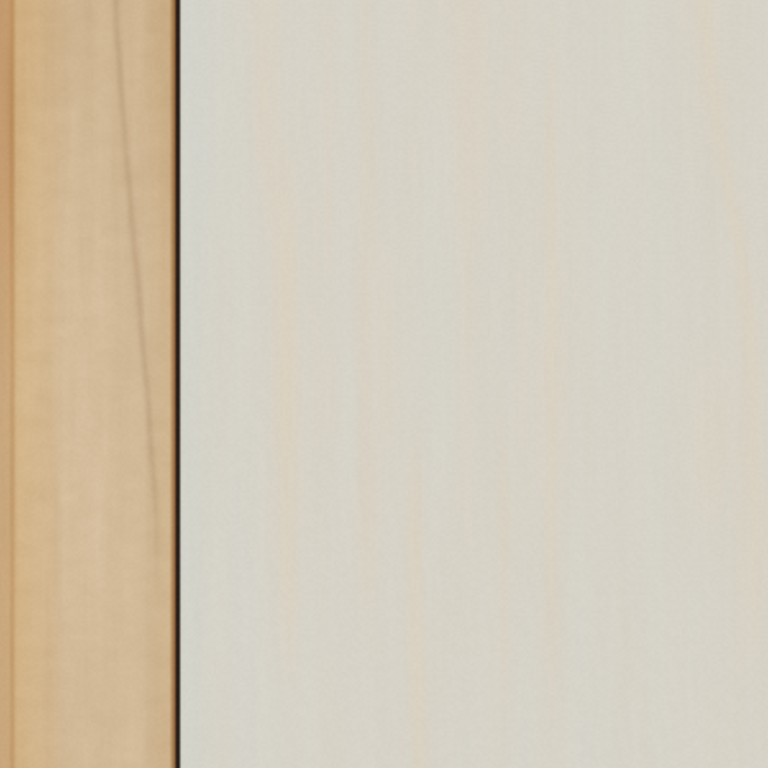
Reproduce this texture procedurally as a Shadertoy shader.

```glsl
float hash(vec2 p) {
    return fract(sin(dot(p, vec2(127.1, 311.7))) * 43758.5453);
}

float valueNoise(vec2 p) {
    vec2 cell = floor(p), f = fract(p);
    f = f * f * (3.0 - 2.0 * f);
    float low = mix(hash(cell), hash(cell + vec2(1, 0)), f.x);
    float high = mix(hash(cell + vec2(0, 1)), hash(cell + vec2(1, 1)), f.x);
    return mix(low, high, f.y);
}

// Layered noise centred on zero
float grain(vec2 p) {
    float sum = 0.0, amp = 0.5;
    for (int i = 0; i < 4; i++) {
        sum += amp * (valueNoise(p) - 0.5);
        p = p * 2.03 + vec2(17.3, 9.1);
        amp *= 0.5;
    }
    return sum;
}

// Soft vertical line
float streak(float x, float centre, float width) {
    float d = (x - centre) / width;
    return exp(-d * d);
}

// Fades in and out between two heights
float span(float y, float bottom, float top) {
    return smoothstep(bottom - 0.12, bottom + 0.12, y)
         * (1.0 - smoothstep(top - 0.12, top + 0.12, y));
}

vec3 woodColour(vec2 uv) {
    vec3 honey = vec3(0.825, 0.705, 0.535);
    vec3 beige = vec3(0.825, 0.730, 0.600);
    vec3 col = mix(honey, beige, smoothstep(0.025, 0.10, uv.x));
    col = mix(col, vec3(0.80, 0.69, 0.53), 0.6 * smoothstep(0.18, 0.222, uv.x));

    // Long fibres and short cross flecks
    col += grain(uv * vec2(45.0, 3.0)) * vec3(0.045, 0.055, 0.065);
    col += grain(uv * vec2(35.0, 60.0)) * vec3(0.025, 0.03, 0.035);
    col -= vec3(0.015, 0.022, 0.03) * smoothstep(0.55, 1.0, uv.y);

    // Drifting vein
    float veinX = 0.150 + 0.056 * smoothstep(1.1, 0.2, uv.y)
                + 0.006 * grain(vec2(3.0, uv.y * 7.0));
    float vein = streak(uv.x, veinX, 0.005) * span(uv.y, 0.3, 1.2);
    return col - vein * vec3(0.045, 0.052, 0.052);
}

vec3 panelColour(vec2 uv) {
    vec3 col = vec3(0.842, 0.826, 0.782);
    vec3 blush = vec3(0.012, -0.008, -0.030);
    col = mix(col, vec3(0.830, 0.828, 0.790), 1.0 - smoothstep(0.235, 0.30, uv.x));

    // Broad irregular fibres
    float x = uv.x + 0.012 * grain(vec2(uv.x * 5.0, uv.y * 3.0));
    col += blush * 1.2 * grain(vec2(x * 28.0, uv.y * 1.8));
    col += 0.012 * grain(vec2(x * 70.0, uv.y * 5.0) + 31.0);

    // Warm streaks
    float warm = streak(x, 0.375, 0.014) * span(uv.y, 0.15, 0.75);
    warm += 0.8 * streak(x, 0.345, 0.018) * span(uv.y, 0.75, 1.2);
    warm += 0.8 * streak(x, 0.475, 0.015) * span(uv.y, 0.25, 1.1);
    warm += 0.9 * streak(x, 0.541, 0.009) * span(uv.y, -0.1, 0.4);
    warm += 0.6 * streak(x, 0.625, 0.030) * span(uv.y, 0.75, 1.2);
    warm += 0.5 * streak(x, 0.655, 0.008) * span(uv.y, 0.1, 0.45);
    warm += 0.7 * streak(x, 0.718, 0.009) * span(uv.y, 0.15, 0.95);
    float bend = 0.915 + 0.07 * smoothstep(1.05, 0.45, uv.y);
    warm += 0.9 * streak(x, bend, 0.010) * span(uv.y, 0.2, 1.2);
    warm += 0.5 * streak(x, 0.92, 0.035) * span(uv.y, 0.3, 0.5);
    return col + blush * 0.75 * warm;
}

void mainImage(out vec4 fragColor, in vec2 fragCoord) {
    vec2 uv = fragCoord / iResolution.xy;
    float soft = max(0.0015, 1.0 / iResolution.x);

    // Narrow side strip beside the plank
    vec3 strip = mix(vec3(0.80, 0.665, 0.50), vec3(0.74, 0.56, 0.38),
                     smoothstep(0.45, 0.85, uv.y) * 0.6);
    strip += 0.05 * grain(uv * vec2(60.0, 6.0));
    vec3 col = mix(strip, woodColour(uv), smoothstep(0.013, 0.022, uv.x));
    col -= streak(uv.x, 0.0165, 0.004) * vec3(0.04, 0.06, 0.08);

    // Brown bevel, dark gap, then pale panel
    col = mix(col, vec3(0.60, 0.40, 0.21),
              0.85 * smoothstep(0.221 - soft, 0.226 + soft, uv.x));
    col = mix(col, vec3(0.15, 0.11, 0.09),
              smoothstep(0.2275 - soft, 0.2295 + soft, uv.x));
    col = mix(col, panelColour(uv), smoothstep(0.2335 - soft, 0.2355 + soft, uv.x));

    // Fine surface speckle
    col += 0.014 * (valueNoise(uv * 300.0) - 0.5);
    fragColor = vec4(clamp(col, 0.0, 1.0), 1.0);
}
```
